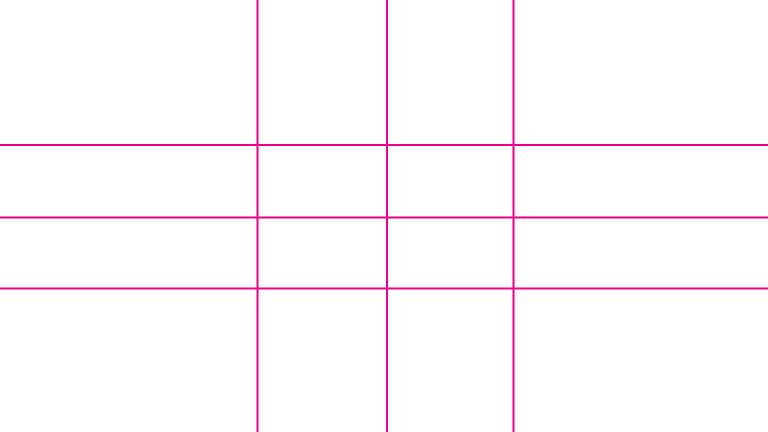
This background is drawn by a WebGL 1 fragment shader. Its source:

```glsl
precision highp float;
// Thin magenta guide lines dividing a white canvas into a near-thirds grid.

#define PAPER vec3(1.0)
#define INK vec3(0.922, 0.016, 0.533)
#define LINE_WIDTH 0.00472                       // share of canvas height
#define COLUMNS vec3(0.33529, 0.50391, 0.66862)  // share of width, from left
#define ROWS vec3(0.33218, 0.49653, 0.66434)     // share of height, from bottom

uniform vec2 u_resolution;

// Part of a one-pixel interval at coord covered by three lines
float lineCoverage(float coord, vec3 centers, float halfWidth) {
  vec3 nearEdge = max(centers - halfWidth, vec3(coord - 0.5));
  vec3 farEdge = min(centers + halfWidth, vec3(coord + 0.5));
  vec3 overlap = clamp(farEdge - nearEdge, 0.0, 1.0);
  return min(dot(overlap, vec3(1.0)), 1.0);
}

void main() {
  float halfWidth = 0.5 * LINE_WIDTH * u_resolution.y;
  float vertical = lineCoverage(gl_FragCoord.x, COLUMNS * u_resolution.x, halfWidth);
  float horizontal = lineCoverage(gl_FragCoord.y, ROWS * u_resolution.y, halfWidth);

  // Union of both directions, so crossings keep the same ink
  float ink = 1.0 - (1.0 - vertical) * (1.0 - horizontal);
  gl_FragColor = vec4(mix(PAPER, INK, ink), 1.0);
}
```
